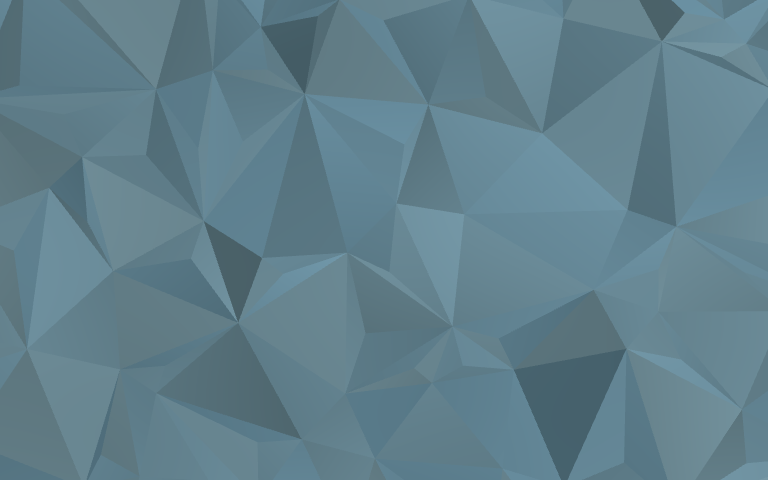
Write a WebGL 2 fragment shader that draws this background.

```glsl
#version 300 es
precision highp float;
precision highp int;
// Low-poly field of slate-blue triangular facets, each with a soft linear gradient.

uniform vec2 u_resolution;
out vec4 outColor;

const vec3  DARK         = vec3(0.27, 0.36, 0.39);
const vec3  LIGHT        = vec3(0.45, 0.59, 0.65);
const vec3  TINT         = vec3(-0.014, 0.002, 0.016);
const float ROWS         = 4.9;   // lattice cells per canvas height
const float TILT         = 0.42;  // lattice rotation in radians
const float JITTER       = 0.43;  // below 0.5 keeps the quads simple
const float SPLIT_SHARE  = 0.36;  // facets cut into three smaller ones
const float MEAN_TONE    = 0.64;
const float TONE_SPREAD  = 0.33;
const float SLOPE        = 0.24;  // tone change per cell inside a facet
const float DEEP_SHARE   = 0.06;
const float DEEP_DROP    = 0.36;
const float BROAD_LIGHT  = 0.16;
const float SIDE_LIGHT   = 0.08;

struct Facet { vec2 a, b, c; ivec3 id; };

// Integer hash giving three values in 0..1
vec3 hash3(ivec3 key) {
    uvec3 v = uvec3(key) * 1664525u + 1013904223u;
    v.x += v.y * v.z; v.y += v.z * v.x; v.z += v.x * v.y;
    v ^= v >> 16u;
    v.x += v.y * v.z; v.y += v.z * v.x; v.z += v.x * v.y;
    return vec3(v >> 8u) / 16777216.0;
}

float cross2(vec2 u, vec2 v) { return u.x * v.y - u.y * v.x; }

vec2 site(ivec2 cell) {
    return vec2(cell) + 0.5 + JITTER * (2.0 * hash3(ivec3(cell, 7)).xy - 1.0);
}

// Gradient noise, roughly -0.7..0.7
float cornerRamp(ivec2 cell, vec2 offset) {
    float angle = 6.2832 * hash3(ivec3(cell, 31)).x;
    return dot(vec2(cos(angle), sin(angle)), offset);
}

float gradientNoise(vec2 p) {
    ivec2 i = ivec2(floor(p));
    vec2 f = fract(p);
    vec2 w = f * f * f * (f * (f * 6.0 - 15.0) + 10.0);
    float low  = mix(cornerRamp(i, f), cornerRamp(i + ivec2(1, 0), f - vec2(1, 0)), w.x);
    float high = mix(cornerRamp(i + ivec2(0, 1), f - vec2(0, 1)),
                     cornerRamp(i + ivec2(1, 1), f - 1.0), w.x);
    return mix(low, high, w.y);
}

// Keeps the candidate that holds p most deeply, which leaves no cracks
void consider(vec2 p, Facet candidate, inout Facet best, inout float bestDepth) {
    vec2 a = candidate.a, b = candidate.b, c = candidate.c;
    float depth = min(cross2(b - a, p - a), min(cross2(c - b, p - b), cross2(a - c, p - c)));
    if (depth > bestDepth) { bestDepth = depth; best = candidate; }
}

Facet findFacet(vec2 p) {
    Facet best = Facet(p, p, p, ivec3(0));
    float bestDepth = -1e5;
    ivec2 home = ivec2(floor(p - 0.5));
    for (int y = -1; y <= 1; y++)
    for (int x = -1; x <= 1; x++) {
        ivec2 cell = home + ivec2(x, y);
        vec2 a = site(cell), b = site(cell + ivec2(1, 0));
        vec2 c = site(cell + ivec2(1, 1)), d = site(cell + ivec2(0, 1));
        // Delaunay rule: cut between the corners with the larger angles
        bool cutAC = cross2(c - b, a - b) * dot(a - d, c - d)
                   + dot(c - b, a - b) * cross2(a - d, c - d) > 0.0;
        ivec3 id = ivec3(cell, 100);
        if (cutAC) {
            consider(p, Facet(a, b, c, id), best, bestDepth);
            consider(p, Facet(a, c, d, id + ivec3(0, 0, 10)), best, bestDepth);
        } else {
            consider(p, Facet(b, c, d, id), best, bestDepth);
            consider(p, Facet(b, d, a, id + ivec3(0, 0, 10)), best, bestDepth);
        }
    }
    // Cut some facets around an inner point
    Facet whole = best;
    if (hash3(whole.id).x < SPLIT_SHARE) {
        vec3 weight = 0.12 + hash3(whole.id + ivec3(0, 0, 50));
        weight /= weight.x + weight.y + weight.z;
        vec2 hub = whole.a * weight.x + whole.b * weight.y + whole.c * weight.z;
        bestDepth = -1e5;
        consider(p, Facet(whole.a, whole.b, hub, whole.id + ivec3(0, 0, 1)), best, bestDepth);
        consider(p, Facet(whole.b, whole.c, hub, whole.id + ivec3(0, 0, 2)), best, bestDepth);
        consider(p, Facet(whole.c, whole.a, hub, whole.id + ivec3(0, 0, 3)), best, bestDepth);
    }
    return best;
}

vec3 shade(vec2 uv) {
    float cs = cos(TILT), sn = sin(TILT);
    vec2 p = mat2(cs, sn, -sn, cs) * uv * ROWS + 20.0;
    Facet facet = findFacet(p);
    vec3 toneRand = hash3(facet.id + ivec3(0, 0, 200));
    vec3 gradRand = hash3(facet.id + ivec3(0, 0, 400));
    float angle = 6.2832 * gradRand.x;
    vec2 fromCentre = p - (facet.a + facet.b + facet.c) / 3.0;
    float tone = MEAN_TONE + TONE_SPREAD * (toneRand.x + toneRand.y - 1.0);
    tone -= DEEP_DROP * step(toneRand.z, DEEP_SHARE);
    tone += SLOPE * gradRand.y * dot(fromCentre, vec2(cos(angle), sin(angle)));
    tone += BROAD_LIGHT * gradientNoise(uv * 1.7 + 3.0) + SIDE_LIGHT * (uv.x - 0.8);
    return mix(DARK, LIGHT, clamp(tone, 0.0, 1.06)) + TINT * (2.0 * gradRand.z - 1.0);
}

void main() {
    // Four rotated-grid samples smooth the facet edges
    vec3 color = vec3(0.0);
    vec2 offset = vec2(0.125, 0.375);
    for (int i = 0; i < 4; i++) {
        color += 0.25 * shade((gl_FragCoord.xy + offset) / u_resolution.y);
        offset = vec2(-offset.y, offset.x);
    }
    outColor = vec4(color, 1.0);
}
```
